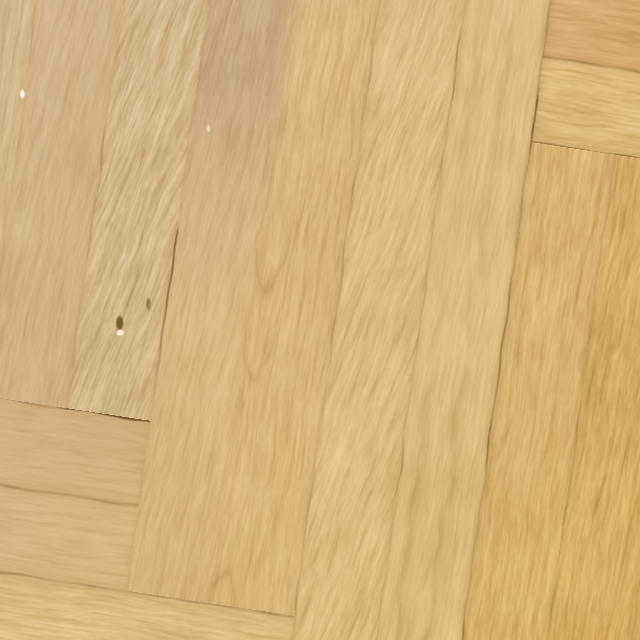
A WebGL 2 fragment shader for this texture:

```glsl
#version 300 es
precision highp float;
uniform vec2 u_resolution;
out vec4 fragColor;

#define PLANKS 7.49
#define LEAN 0.139
#define SKEW 0.15
#define OFFSET 0.0592
#define GRAIN 0.17
#define SEAM_WIDTH 0.011
#define ARCH_CURVE 15.0
#define ARCH_CENTRE 5.14
#define SEAM_COLOR vec3(0.38, 0.26, 0.12)
#define VEIN_COLOR vec3(0.70, 0.53, 0.30)

// Plank tone in rgb, grain strength in a
const vec4 LONG_TONE[9] = vec4[9](
  vec4(.83, .72, .52, .8), vec4(.82, .70, .505, .6), vec4(.83, .72, .525, 1.25),
  vec4(.85, .715, .505, .65), vec4(.85, .715, .49, .8), vec4(.86, .74, .52, .85),
  vec4(.865, .75, .53, .65), vec4(.845, .70, .46, 1.), vec4(.835, .68, .43, 1.1));
const vec4 CROSS_TONE[5] = vec4[5](
  vec4(.82, .695, .49, .45), vec4(.835, .715, .51, .5), vec4(.86, .74, .52, .9),
  vec4(.86, .725, .49, .9), vec4(.825, .665, .44, .7));
const float TILT[9] = float[9](.03, .09, .24, .10, .02, .20, .04, .01, .05);
const float SEAM[9] = float[9](.15, .25, .1, .0, .3, .35, .75, .3, .4);

vec2 hashGradient(vec2 cell) {
  vec3 h = fract(vec3(cell.xyx) * vec3(.1031, .1030, .0973));
  h += dot(h, h.yzx + 33.33);
  float angle = 6.2832 * fract((h.x + h.y) * h.z);
  return vec2(cos(angle), sin(angle));
}

float noise(vec2 p) {
  vec2 i = floor(p), f = p - i;
  vec2 w = f * f * f * (f * (f * 6. - 15.) + 10.), e = vec2(0, 1);
  float low = mix(dot(hashGradient(i), f),
                  dot(hashGradient(i + e.yx), f - e.yx), w.x);
  float high = mix(dot(hashGradient(i + e), f - e),
                   dot(hashGradient(i + 1.), f - 1.), w.x);
  return mix(low, high, w.y);
}

// x runs across the plank, y along it
float woodGrain(vec2 p) {
  p.x += .05 * noise(p * vec2(1.6, .9)) + .012 * noise(p * vec2(4., 4.));
  float broad = noise(p * vec2(5., .5));
  float streak = noise(p * vec2(13., 1.1) + 17.);
  float fine = noise(p * vec2(27., 2.8) + 41.);
  float fleck = noise(p * vec2(36., 9.) + 5.);
  float pores = smoothstep(.1, .5, noise(p * vec2(20., 1.5) + 73.));
  return .15 * broad + .34 * streak + .36 * fine + .18 * fleck - .3 * pores;
}

float band(float d, float width, float pixel) {
  return 1. - smoothstep(width - pixel, width + pixel, abs(d));
}

float speck(vec2 p, vec2 centre, vec2 radius) {
  return 1. - smoothstep(.5, 1.3, length((p - centre) / radius));
}

void main() {
  vec2 uv = gl_FragCoord.xy / u_resolution;
  float pixel = PLANKS / u_resolution.y;
  vec2 q = vec2(uv.x, 1. - uv.y);
  float u = (q.x + LEAN * q.y - OFFSET) * PLANKS;
  float v = (q.y - SKEW * q.x) * PLANKS;

  // Long planks, interrupted by three groups of cross planks
  bool rightGroup = u > 6. && v < .731;
  bool cross = (u < 2. && v > 4.66) || (u < 4. && v > 6.69) || rightGroup;
  float row = (v - (rightGroup ? .731 : 4.66)) / 1.02;
  int plank = clamp(int(floor(u)) + 1, 0, 8);
  int rowId = rightGroup ? 2 - int(floor(row)) : int(floor(row));
  vec4 tone = cross ? CROSS_TONE[clamp(rowId, 0, 4)] : LONG_TONE[plank];
  vec2 p = cross ? vec2(row, u) : vec2(u + TILT[plank] * v, v);
  float seed = cross ? float(rowId) * 7.3 + 50. : float(plank) * 5.7;
  vec3 color = tone.rgb;

  // Broad shading: grey upper board, warm lower right
  if (!cross) {
    float upper = 1. - smoothstep(.3, 3.2, v + .5 * noise(vec2(u * 2., v)));
    float board = smoothstep(1.96, 2.04, u) * (1. - smoothstep(2.85, 3.15, u));
    color = mix(color, vec3(.785, .665, .49), upper * board);
  }
  color.b -= .04 * (q.x + q.y - 1.);
  color += .02 * noise(q * 5.) + .015 * noise(q * 13. + 9.);

  // Fibres
  float fibre = woodGrain(p + vec2(seed, seed * 1.7)) * tone.a;
  color += GRAIN * fibre * vec3(.85, 1., 1.15);

  // Cathedral arches
  if (!cross && u > 2. && u < 4.) {
    float d = u - 3.13 + .07 * noise(vec2(u * 4., v * 3.));
    float reach = abs(v - ARCH_CENTRE);
    float phase = (reach - ARCH_CURVE * d * d - 1.15) / 1.045;
    float arch = exp(-11. * abs(phase - round(phase)));
    float inside = smoothstep(.95, 1.15, reach) * (1. - smoothstep(2.4, 3.5, reach));
    inside *= 1. - smoothstep(.1, .32, abs(d));
    color = mix(color, VEIN_COLOR, .38 * arch * inside);
  }

  // Two wandering veins in the pale board
  if (!cross && u > 5. && u < 6.) {
    for (int i = 0; i < 2; i++) {
      float s = float(i);
      float path = 5.2 + .38 * s + .10 * noise(vec2(s * 9. + 2., v * 1.3))
                 + .07 * noise(vec2(s * 5. + .4, v * 3.));
      float strength = .2 + .35 * smoothstep(2., 5., v);
      strength *= .7 + .8 * noise(vec2(s * 4. + .6, v * 2.2));
      float side = (u - path) * (u > path ? 12. : 30.);
      color = mix(color, VEIN_COLOR, strength * exp(-abs(side)));
    }
  }

  // Long seams and plank ends: a soft line with broken dark gaps
  float k = round(u);
  float endLine = rightGroup ? 6. : (v > 6.69 ? 4. : 2.);
  if (!cross || k == endLine) {
    float edge = u - k + .04 * noise(vec2(k * 3.1 + .5, v * 2.));
    float worn = smoothstep(-.1, .35, noise(vec2(k * 7.7 + 3., v * 1.1)));
    worn *= .75 + .7 * noise(vec2(k * 3.3 + .2, v * 6.));
    float base = SEAM[clamp(int(k), 0, 8)];
    float gap = base * (.15 + .85 * worn);
    if (k == 2.) gap += .6 * smoothstep(2.3, 2.45, v) * (1. - smoothstep(2.9, 4.6, v));
    if (k == 6.) gap += .25 * smoothstep(2.2, 2.6, v) * (1. - smoothstep(3.4, 4.2, v));
    color = mix(color, VEIN_COLOR, (.1 + .45 * base) * exp(-26. * abs(edge)));
    color = mix(color, SEAM_COLOR, clamp(gap, 0., .9) * band(edge, SEAM_WIDTH, pixel));
  }

  // Cross seams
  if (cross) {
    float edge = row - round(row) + .03 * noise(vec2(u * 2., round(row) * 4.));
    float gap = .16 + .2 * noise(vec2(u * 3., 8.3));
    if (!rightGroup && round(row) == 0.) gap += .6 * smoothstep(.85, 1.05, u);
    if (rightGroup && round(row) == 0.) gap += .2;
    color = mix(color, VEIN_COLOR, .3 * exp(-24. * abs(edge)));
    color = mix(color, SEAM_COLOR, clamp(gap, 0., .9) * band(edge, SEAM_WIDTH * 1.4, pixel));
  }

  // Pinholes and pale chips
  float holes = speck(q, vec2(.187, .505), vec2(.006, .012))
              + .6 * speck(q, vec2(.232, .475), vec2(.004, .010));
  float chips = speck(q, vec2(.188, .520), vec2(.006, .005))
              + speck(q, vec2(.035, .147), vec2(.004, .007))
              + .6 * speck(q, vec2(.326, .201), vec2(.003, .006));
  color = mix(color, SEAM_COLOR, .8 * clamp(holes, 0., 1.));
  color = mix(color, vec3(.97, .95, .88), clamp(chips, 0., 1.));

  fragColor = vec4(clamp(color, 0., 1.), 1.);
}
```
